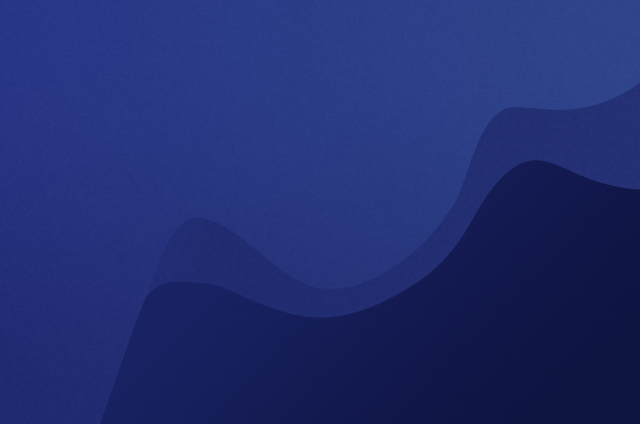
Give the GLSL for this background, as a WebGL 1 fragment shader.

```glsl
precision highp float;
// Two layered dark blue waves rising to the right under a softly grained blue gradient.

uniform vec2 u_resolution;

const float ASPECT = 1.506;            // design width, with height = 1

const vec3 SKY_TOP_LEFT     = vec3(0.158, 0.211, 0.525);
const vec3 SKY_TOP_RIGHT    = vec3(0.184, 0.270, 0.542);
const vec3 SKY_BOTTOM_LEFT  = vec3(0.126, 0.164, 0.442);
const vec3 SKY_BOTTOM_RIGHT = vec3(0.152, 0.204, 0.468);
const vec3 BACK_LEFT        = vec3(0.118, 0.158, 0.428);
const vec3 BACK_RIGHT       = vec3(0.142, 0.192, 0.455);
const vec3 FRONT_LEFT       = vec3(0.098, 0.134, 0.390);
const vec3 FRONT_RIGHT      = vec3(0.058, 0.080, 0.262);

const float GRAIN_SCALE  = 240.0;
const float GRAIN_AMOUNT = 0.017;

float hash(vec2 p) {
    vec3 q = fract(vec3(p.xyx) * 0.1031);
    q += dot(q, q.yzx + 33.33);
    return fract((q.x + q.y) * q.z);
}

float valueNoise(vec2 p) {
    vec2 cell = floor(p), f = fract(p);
    f = f * f * (3.0 - 2.0 * f);
    return mix(mix(hash(cell), hash(cell + vec2(1.0, 0.0)), f.x),
               mix(hash(cell + vec2(0.0, 1.0)), hash(cell + 1.0), f.x), f.y);
}

// Extends a cubic Hermite curve to the next knot (x, height, slope).
void curveTo(inout vec3 knot, inout float height, float x, vec3 next) {
    if (x >= knot.x) {
        float w = next.x - knot.x;
        float t = clamp((x - knot.x) / w, 0.0, 1.0);
        float s = 1.0 - t;
        height = mix(knot.y, next.y, t * t * (3.0 - 2.0 * t))
               + w * t * s * (knot.z * s - next.z * t);
    }
    knot = next;
}

float backWave(float x) {
    vec3 k = vec3(0.0, 0.225, -1.2);
    float h = k.y;
    curveTo(k, h, x, vec3(0.206, 0.098, 0.0));
    curveTo(k, h, x, vec3(0.294, 0.167, 2.2));
    curveTo(k, h, x, vec3(0.359, 0.343, 2.9));
    curveTo(k, h, x, vec3(0.461, 0.486, 0.0));
    curveTo(k, h, x, vec3(0.608, 0.406, -0.85));
    curveTo(k, h, x, vec3(0.775, 0.318, 0.0));
    curveTo(k, h, x, vec3(0.980, 0.412, 0.87));
    curveTo(k, h, x, vec3(1.069, 0.520, 1.65));
    curveTo(k, h, x, vec3(1.122, 0.657, 2.4));
    curveTo(k, h, x, vec3(1.212, 0.747, 0.0));
    curveTo(k, h, x, vec3(1.314, 0.741, 0.0));
    curveTo(k, h, x, vec3(1.506, 0.806, 0.75));
    return h;
}

float frontWave(float x) {
    vec3 k = vec3(0.220, -0.04, 2.6);
    float h = k.y;
    curveTo(k, h, x, vec3(0.329, 0.265, 2.7));
    curveTo(k, h, x, vec3(0.349, 0.306, 1.1));
    curveTo(k, h, x, vec3(0.422, 0.335, 0.0));
    curveTo(k, h, x, vec3(0.500, 0.329, -0.2));
    curveTo(k, h, x, vec3(0.588, 0.294, -0.43));
    curveTo(k, h, x, vec3(0.755, 0.251, 0.0));
    curveTo(k, h, x, vec3(0.980, 0.333, 0.65));
    curveTo(k, h, x, vec3(1.069, 0.416, 1.25));
    curveTo(k, h, x, vec3(1.122, 0.500, 1.75));
    curveTo(k, h, x, vec3(1.261, 0.622, 0.0));
    curveTo(k, h, x, vec3(1.353, 0.592, -0.45));
    curveTo(k, h, x, vec3(1.506, 0.553, -0.05));
    return h;
}

// Smooth coverage below a curve, from its height here and one pixel along.
float below(float y, float h, float hNext, float pixel) {
    float slope = (hNext - h) / pixel;
    float d = (y - h) / sqrt(1.0 + slope * slope);
    return 1.0 - smoothstep(-0.75 * pixel, 0.75 * pixel, d);
}

void main() {
    vec2 uv = gl_FragCoord.xy / u_resolution;
    vec2 p = uv * vec2(ASPECT, 1.0);
    float pixel = 1.0 / u_resolution.y;

    // Sky gradient
    vec3 color = mix(mix(SKY_BOTTOM_LEFT, SKY_BOTTOM_RIGHT, uv.x),
                     mix(SKY_TOP_LEFT, SKY_TOP_RIGHT, uv.x),
                     smoothstep(0.0, 0.9, uv.y));

    // Back wave, fading out toward the left
    float back = below(p.y, backWave(p.x), backWave(p.x + pixel), pixel);
    back *= mix(0.3, 1.0, smoothstep(0.1, 0.4, uv.x));
    color = mix(color, mix(BACK_LEFT, BACK_RIGHT, uv.x), back);

    // Front wave, darkening along the diagonal
    float front = below(p.y, frontWave(p.x), frontWave(p.x + pixel), pixel);
    vec3 frontColor = mix(FRONT_LEFT, FRONT_RIGHT, smoothstep(0.0, 1.25, p.x - p.y));
    color = mix(color, frontColor, front);

    // Fine paper grain, fainter on the front wave
    float grain = valueNoise(p * GRAIN_SCALE) - 0.5;
    color += grain * GRAIN_AMOUNT * mix(1.0, 0.3, front);

    gl_FragColor = vec4(color, 1.0);
}
```
